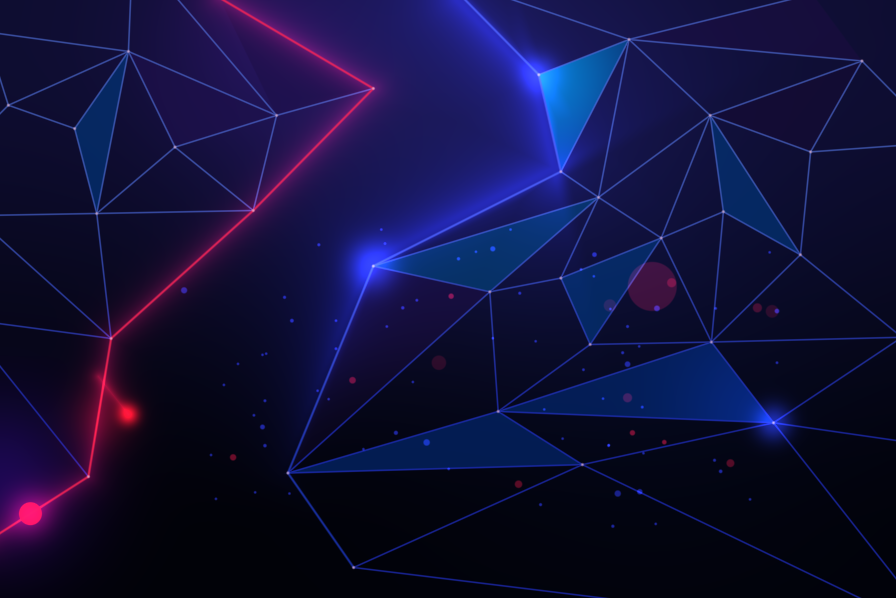
Reproduce this background procedurally as a WebGL 1 fragment shader.

```glsl
precision highp float;
// Two wireframe meshes on a night-blue gradient, facing each other across a gap.
// Edges share one running minimum distance; tinted facets, glowing red and blue
// rims and hashed bokeh dots are layered around them.
uniform vec2 u_resolution;

vec2 p;           // position: x in 0..1.5, y in 0..1
float aa;         // size of one pixel
vec3 col;
float wire = 9., node = 9., red = 9., blue = 9., glow = 0.;

float hash(float n) { return fract(sin(n * 127.1) * 43758.5453); }
float side(vec2 q, vec2 a, vec2 b) {
  vec2 d = normalize(b - a), e = q - a;
  return d.x * e.y - d.y * e.x;
}
float segment(vec2 a, vec2 b) {
  vec2 d = b - a;
  return length(p - a - d * clamp(dot(p - a, d) / dot(d, d), 0., 1.));
}
float spot(vec2 c, float k) { vec2 d = p - c; return exp(-k * dot(d, d)); }
float disc(vec2 c, float r) { return 1. - smoothstep(r - aa, r + aa, distance(p, c)); }
float stroke(float d, float w) { return 1. - smoothstep(0., w + aa, d); }

void edge(vec2 a, vec2 b) {
  wire = min(wire, segment(a, b));
  node = min(node, min(distance(p, a), distance(p, b)));
}
void strip(vec2 a, vec2 b, vec2 c, vec2 d) { edge(a, b); edge(b, c); edge(c, d); }
void facet(vec3 tint, vec2 a, vec2 b, vec2 c) {
  float s = sign(side(c, a, b));
  float m = min(min(side(p, a, b) * s, side(p, b, c) * s), side(p, c, a) * s);
  col = mix(col, tint, .75 * smoothstep(-aa, aa, m));
}
void redRim(vec2 a, vec2 b) { red = min(red, segment(a, b)); }
// The blue halo is stronger on the side facing the gap
void blueRim(vec2 a, vec2 b) {
  float d = segment(a, b), halo = .65 * exp(-d * 28.) + .22 * exp(-d * 7.);
  blue = min(blue, d);
  glow = max(glow, halo * mix(1., .3, smoothstep(-.015, .015, side(p, a, b))));
}

void main() {
  p = gl_FragCoord.xy / u_resolution * vec2(1.5, 1.);
  aa = 1. / u_resolution.y;

  // Left mesh vertices, then its red rim
  vec2 lA = vec2(.215, .914), lB = vec2(.125, .785), lC = vec2(.162, .643);
  vec2 lD = vec2(.293, .754), lE = vec2(.463, .807), lF = vec2(.014, .824);
  vec2 eA = vec2(.367, 1.004), eB = vec2(.625, .852), eC = vec2(.424, .648);
  vec2 eD = vec2(.186, .434), eE = vec2(.148, .203), eF = vec2(-.01, .102);
  // Blue rim, then the right mesh vertices
  vec2 bA = vec2(.773, 1.006), bB = vec2(.902, .875), bC = vec2(.939, .713);
  vec2 bD = vec2(.625, .555), bE = vec2(.482, .209), bF = vec2(.592, .051);
  vec2 rA = vec2(1.053, .934), rB = vec2(1.002, .67), rC = vec2(.82, .512);
  vec2 rD = vec2(.939, .535), rE = vec2(1.107, .602), rF = vec2(1.189, .807);
  vec2 rG = vec2(1.211, .646), rH = vec2(1.34, .574), rI = vec2(1.357, .746);
  vec2 rJ = vec2(1.443, .898), rK = vec2(.988, .424), rL = vec2(1.191, .428);
  vec2 rM = vec2(.834, .312), rN = vec2(1.295, .293), rO = vec2(.975, .223);
  vec2 top = vec2(1.36, 1.01), right = vec2(1.51, .436);

  // Background gradient and colour clouds
  col = mix(vec3(.004, .006, .03), vec3(.055, .05, .19), smoothstep(.1, .95, p.y));
  col += vec3(.045, .04, .12) * spot(vec2(.78, .85), 7.);
  col += vec3(.06, .01, .1) * spot(vec2(.43, .92), 30.);
  col += vec3(.1, .02, .28) * spot(vec2(0., .19), 50.);
  col += vec3(.005, .015, .05) * spot(vec2(1.1, .42), 6.);

  // Tinted facets
  vec3 teal = vec3(.01, .19, .44), deep = vec3(.01, .14, .4), plum = vec3(.11, .06, .28);
  facet(teal, lA, lB, lC);
  facet(plum, lA, lD, lE);
  facet(plum, lE, eA, eB);
  facet(mix(teal, vec3(0., .6, .9), spot(bB, 50.)), bB, rA, bC);
  facet(vec3(.01, .23, .43), bD, rB, rC);
  facet(teal, rD, rE, rK);
  facet(teal, rF, rG, rH);
  facet(mix(deep, vec3(.03, .2, .65), spot(rN, 40.)), rM, rL, rN);
  facet(deep, bE, rM, rO);
  facet(plum * mix(.35, .85, smoothstep(.25, .5, p.y)), bD, rC, bE);
  facet(plum * .7, rF, rJ, rI);
  facet(plum * .85, rA, rJ, top);

  // Left mesh edges
  strip(lC, lA, lB, lC); strip(lA, lD, lE, lA); strip(lC, lD, eC, lE);
  strip(lB, lF, lA, vec2(-.01, .945)); strip(eC, lC, eD, vec2(-.01, .46));
  edge(lE, eB); edge(lA, vec2(.219, 1.01)); edge(lE, vec2(.29, 1.01));
  edge(lF, vec2(-.01, .9)); edge(lF, vec2(-.01, .8)); edge(lC, vec2(-.01, .64));
  edge(eD, vec2(-.01, .61)); edge(eE, vec2(-.01, .4));
  // Right mesh edges
  strip(bB, rA, bC, rB); strip(rA, rB, bD, rC); strip(rB, rC, rD, rB);
  strip(rD, rE, rB, rF); strip(rE, rF, rA, rJ); strip(rJ, rF, rG, rE);
  strip(rF, rH, rG, rL); strip(rF, rI, rH, rL); strip(rI, rJ, vec2(1.51, .83), rJ);
  strip(rD, rK, rE, rL); strip(rK, rL, rM, rK); strip(rM, rC, bE, rM);
  strip(rM, rN, rL, right); strip(bE, rO, rM, rO); strip(rN, rO, bF, vec2(1.09, -.01));
  strip(right, rN, vec2(1.51, .262), rN); strip(vec2(.83, 1.01), rA, top, rA);
  edge(rN, vec2(1.51, .02)); edge(rI, vec2(1.51, .757)); edge(rH, right);
  edge(rO, vec2(1.46, -.01));
  vec3 wireTint = mix(vec3(.13, .19, .8), vec3(.3, .42, .82), smoothstep(.25, .75, p.y));
  col = mix(col, wireTint, .68 * stroke(wire, .001));

  // Glowing rims
  redRim(eA, eB); redRim(eB, eC); redRim(eC, eD); redRim(eD, eE); redRim(eE, eF);
  col += vec3(.3, .02, .12) * exp(-red * 50.);
  col = mix(col, vec3(.95, .14, .32), .85 * stroke(red, .0018));
  blueRim(bA, bB); blueRim(bB, bC); blueRim(bC, bD); blueRim(bD, bE); blueRim(bE, bF);
  float lit = smoothstep(.1, .65, p.y);
  col += vec3(.1, .13, .7) * glow * lit;
  col = mix(col, mix(vec3(.1, .2, .7), vec3(.3, .38, 1.), lit), .85 * stroke(blue, .0018));

  // Vertices, flares and large discs
  col = mix(col, vec3(.95, .75, .85), .7 * stroke(node, .0025));
  col += vec3(.1, .15, .6) * (spot(bD, 700.) + spot(bB, 1200.) + spot(rN, 1200.));
  vec2 ember = vec2(.215, .307), orb = vec2(.051, .141);
  col += vec3(.75, .05, .08) * (spot(ember, 3500.) + .25 * spot(vec2(.17, .3), 350.));
  col += vec3(.35, .03, .08) * exp(-110. * segment(vec2(.165, .37), ember));
  col = mix(col, vec3(.95, .08, .25), .85 * disc(orb, .019));
  col += vec3(.35, .02, .2) * spot(orb, 700.);
  col += vec3(.2, .02, .06) * disc(vec2(1.092, .521), .041);

  // Scattered bokeh: many small blue dots, some larger red ones
  for (int i = 1; i < 80; i++) {
    float n = float(i), warm = step(.8, hash(n + 37.7));
    vec2 c = vec2(.3 + 1.05 * hash(n), .12 + .5 * hash(n + 91.3));
    float r = .002 + .004 * pow(hash(n + 53.1), 4.) + .009 * warm * hash(n + 11.9);
    vec3 tint = mix(vec3(.14, .18, .75), vec3(.65, .06, .16), warm);
    col += tint * disc(c, r) * mix(.75, .22, smoothstep(.003, .01, r));
  }
  gl_FragColor = vec4(col, 1.);
}
```
